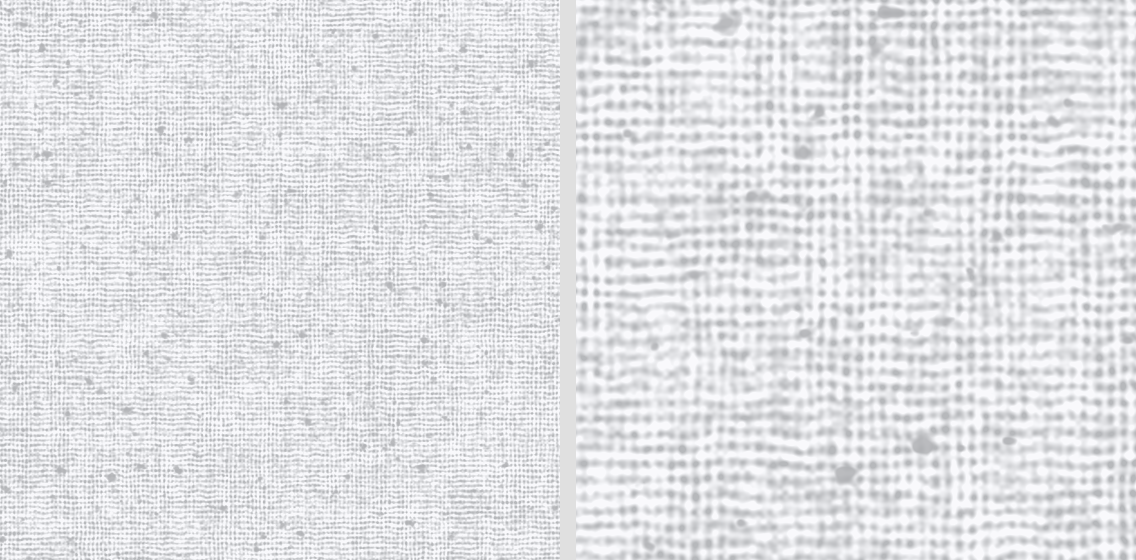
Left: the whole. Right: its middle third, enlarged.
Give the GLSL for this texture, as a WebGL 1 fragment shader.

```glsl
precision highp float;

// Pale woven linen: nearly straight horizontal threads crossed by fainter vertical
// ones, with dark pinholes in the gaps, gritty fibre grain and scattered grey slubs.
// Threads are sines bent by noise; slubs come from a sparse cellular pattern.

uniform vec2 u_resolution;

const vec3 LIGHT_THREAD = vec3(0.976, 0.978, 0.990);
const vec3 DARK_GAP     = vec3(0.715, 0.722, 0.734);
const vec3 SLUB_GREY    = vec3(0.685, 0.690, 0.703);

const float ROWS = 108.0;          // horizontal threads per canvas
const float COLUMNS = 134.0;       // vertical threads per canvas
const float ROW_WAVER = 0.45;      // thread drift, in thread widths
const float COLUMN_WAVER = 0.4;
const float ROW_DEPTH = 0.80;      // darkness of the gaps between rows
const float COLUMN_DEPTH = 0.26;
const float STREAK_DEPTH = 0.22;   // uneven thickness along the threads
const float GRAIN_DEPTH = 1.0;
const float PATCH_DEPTH = 0.10;    // broad cloudiness of the cloth
const float MEAN_SHADE = 0.325;
const float SLUB_CELLS = 29.0;
const float SLUB_CHANCE = 0.36;
const float SLUB_STRENGTH = 0.85;
const float TAU = 6.2831853;

float hash(vec2 p) {
  vec3 q = fract(vec3(p.xyx) * 0.1031);
  q += dot(q, q.yzx + 33.33);
  return fract((q.x + q.y) * q.z);
}

float noise(vec2 p) {
  vec2 cell = floor(p);
  vec2 f = fract(p);
  f = f * f * (3.0 - 2.0 * f);
  float low = mix(hash(cell), hash(cell + vec2(1.0, 0.0)), f.x);
  float high = mix(hash(cell + vec2(0.0, 1.0)), hash(cell + vec2(1.0, 1.0)), f.x);
  return mix(low, high, f.y);
}

// 0 on the crown of a thread, 1 in the middle of the gap beside it
float threadGap(float position) {
  return 0.5 - 0.5 * cos(TAU * position);
}

// Darkness of the weave; each term varies about zero so the cloth stays even
float weaveShade(vec2 uv) {
  float rowBend = noise(uv * vec2(62.0, 54.0)) + 0.5 * noise(uv * vec2(9.0, 60.0) + 23.0);
  float columnBend = noise(uv * vec2(60.0, 40.0) + 71.0);
  float rowGap = threadGap(uv.y * ROWS + ROW_WAVER * rowBend);
  float columnGap = threadGap(uv.x * COLUMNS + COLUMN_WAVER * columnBend);

  // Patches where one thread direction shows more than the other
  float rowWeight = 0.6 + 0.7 * noise(uv * vec2(17.0, 48.0) + 17.0);
  float columnWeight = 1.5 * noise(uv * vec2(44.0, 8.0) + 43.0);
  float crossing = 0.12 + 0.40 * columnWeight;
  float holes = rowGap * mix(1.0, columnGap, crossing) - 0.5 + 0.25 * crossing;

  float rowStreak = noise(uv * vec2(36.0, ROWS) + 5.0) - 0.5;
  float columnStreak = noise(uv * vec2(COLUMNS, 11.0) + 29.0) - 0.5;
  float grain = 0.5 * noise(uv * vec2(190.0, 225.0) + 11.0)
              + 0.5 * noise(uv * vec2(310.0, 340.0) + 59.0) - 0.5;
  float patches = noise(uv * vec2(12.0, 26.0) + 3.0) - 0.5;

  return MEAN_SHADE
       + ROW_DEPTH * rowWeight * holes
       + COLUMN_DEPTH * columnWeight * (columnGap - 0.5)
       + STREAK_DEPTH * (rowStreak + columnStreak)
       + GRAIN_DEPTH * grain
       + PATCH_DEPTH * patches;
}

// Coverage of the sparse, ragged slubs
float slubMask(vec2 uv, float pixel) {
  vec2 p = uv * SLUB_CELLS;
  vec2 home = floor(p);
  float ragged = noise(uv * vec2(190.0, 220.0) + 83.0) - 0.5;
  float edge = 0.04 + pixel * SLUB_CELLS;
  float mask = 0.0;
  for (int j = -1; j <= 1; j++) {
    for (int i = -1; i <= 1; i++) {
      vec2 cell = home + vec2(float(i), float(j));
      float present = step(hash(cell + 101.0), SLUB_CHANCE);
      vec2 center = cell + vec2(hash(cell + 7.0), hash(cell + 37.0));
      float size = hash(cell + 61.0);
      float radius = mix(0.055, 0.19, size * size * size);
      float stretch = mix(0.6, 1.1, hash(cell + 131.0));
      float d = length((p - center) * vec2(stretch, 1.0)) - radius + 0.17 * ragged;
      mask = max(mask, present * (1.0 - smoothstep(-edge, edge, d)));
    }
  }
  return mask;
}

void main() {
  float canvas = min(u_resolution.x, u_resolution.y);
  vec2 uv = gl_FragCoord.xy / canvas;
  float shade = clamp(weaveShade(uv), 0.0, 1.0);
  vec3 color = mix(LIGHT_THREAD, DARK_GAP, shade);
  color = mix(color, SLUB_GREY, SLUB_STRENGTH * slubMask(uv, 1.0 / canvas));
  gl_FragColor = vec4(color, 1.0);
}
```
